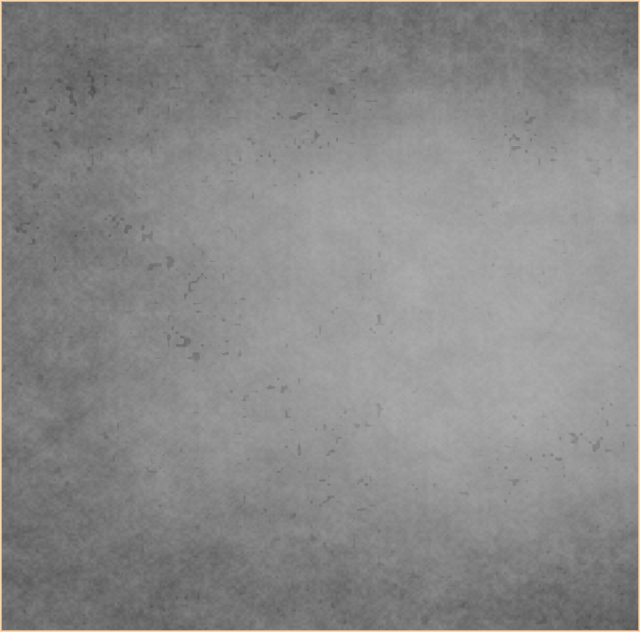
Write a Shadertoy shader that draws this texture.

```glsl
// Worn grey plaster inside a thin cream frame: an off-centre glow fades to dark
// edges, layered value noise adds mottling and grain, and soft patches gather
// dark flecks where the surface is more worn.

float hash(vec2 p) {
    return fract(sin(dot(p, vec2(127.1, 311.7))) * 43758.5453);
}

float valueNoise(vec2 p) {
    vec2 cell = floor(p), f = fract(p);
    f = f * f * (3.0 - 2.0 * f);
    return mix(mix(hash(cell), hash(cell + vec2(1, 0)), f.x),
               mix(hash(cell + vec2(0, 1)), hash(cell + vec2(1, 1)), f.x), f.y);
}

float fbm(vec2 p) {
    float sum = 0.0, amplitude = 0.5;
    for (int i = 0; i < 5; i++) {
        sum += amplitude * valueNoise(p);
        p = mat2(1.6, 1.2, -1.2, 1.6) * p + 7.3;
        amplitude *= 0.5;
    }
    return sum;
}

// Broad light, brightest right of centre
float glow(vec2 uv) {
    float across = smoothstep(-0.25, 0.7, uv.x);
    float up = smoothstep(-0.06, 0.38, uv.y) * smoothstep(1.03, 0.68, uv.y);
    return 0.432 + 0.208 * across * up - 0.03 * smoothstep(0.8, 1.05, uv.x);
}

// Worn areas: centre and radius of each
float wear(vec2 uv) {
    vec3 patches[14] = vec3[14](
        vec3(0.56, 0.57, 0.035), vec3(0.56, 0.50, 0.04), vec3(0.31, 0.54, 0.06),
        vec3(0.30, 0.47, 0.06), vec3(0.41, 0.39, 0.05), vec3(0.50, 0.26, 0.09),
        vec3(0.82, 0.27, 0.06), vec3(0.94, 0.32, 0.06), vec3(0.51, 0.82, 0.08),
        vec3(0.82, 0.78, 0.06), vec3(0.43, 0.75, 0.06), vec3(0.18, 0.63, 0.05),
        vec3(0.06, 0.63, 0.05), vec3(0.13, 0.83, 0.09));
    float total = 0.0;
    for (int i = 0; i < 14; i++) {
        vec2 d = (uv - patches[i].xy) / patches[i].z * vec2(0.8, 1.1);
        total += exp(-dot(d, d));
    }
    return min(total, 1.0);
}

void mainImage(out vec4 fragColor, in vec2 fragCoord) {
    vec2 uv = fragCoord / iResolution.xy;
    vec2 p = fragCoord / iResolution.y;

    float light = glow(uv);
    float worn = wear(uv);
    float shade = 1.0 - smoothstep(0.44, 0.62, light);

    // Cloudy mottling, stronger in the dark margins
    light += (fbm(p * 7.0 + 3.1) - 0.485) * (0.05 + 0.05 * shade);
    light += (fbm(p * vec2(26.0, 32.0) + 11.0) - 0.485) * (0.045 + 0.06 * shade);
    light -= 0.018 * worn;

    // Fine grain
    light += (valueNoise(p * 240.0) - 0.5) * (0.026 + 0.025 * shade);
    light += (valueNoise(p * 125.0 + 40.0) - 0.5) * (0.022 + 0.025 * shade);

    // Dark flecks, gathered in worn areas and sparse elsewhere
    float fleck = 0.65 * valueNoise(p * 150.0 + 71.0) + 0.35 * valueNoise(p * 55.0 + 19.0);
    float threshold = 0.79 - 0.14 * worn - 0.05 * shade;
    light -= (0.05 + 0.04 * worn) * smoothstep(threshold, threshold + 0.16, fleck);

    // Cream frame
    vec2 inset = min(fragCoord, iResolution.xy - fragCoord) / iResolution.y;
    float edge = min(inset.x, inset.y);
    float soft = 0.5 / iResolution.y;
    float frame = 1.0 - smoothstep(0.0025 - soft, 0.0025 + soft, edge);
    fragColor = vec4(mix(vec3(light), vec3(1.0, 0.84, 0.66), frame), 1.0);
}
```
